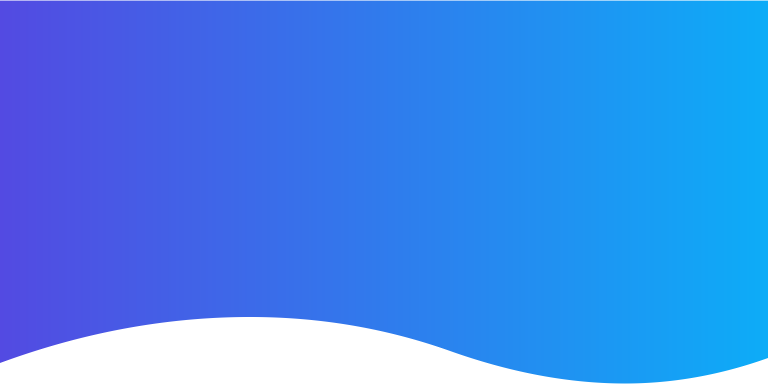
Give the GLSL for this background, as a WebGL 1 fragment shader.

```glsl
precision highp float;

uniform vec2 u_resolution;

const vec3 INDIGO = vec3(0.325, 0.29, 0.885);
const vec3 SKY = vec3(0.05, 0.675, 0.97);
const vec3 WHITE = vec3(1.0);

// Cubic through two knots, each given as (x, height, slope)
float hermite(float x, vec3 a, vec3 b) {
    float span = b.x - a.x;
    float t = clamp((x - a.x) / span, 0.0, 1.0);
    float s = 1.0 - t;
    float heights = a.y * s * s * (1.0 + 2.0 * t) + b.y * t * t * (3.0 - 2.0 * t);
    float slopes = span * t * s * (a.z * s - b.z * t);
    return heights + slopes;
}

// Wave height: a broad crest on the left, a shallow trough on the right
float waveHeight(float x) {
    vec3 leftEnd = vec3(0.0, 0.0547, 0.736);
    vec3 crest = vec3(0.3255, 0.1745, 0.0);
    vec3 bend = vec3(0.586, 0.086, -0.71);
    vec3 trough = vec3(0.814, 0.0013, 0.0);
    vec3 rightEnd = vec3(1.0, 0.0677, 0.714);

    if (x < crest.x) return hermite(x, leftEnd, crest);
    if (x < bend.x) return hermite(x, crest, bend);
    if (x < trough.x) return hermite(x, bend, trough);
    return hermite(x, trough, rightEnd);
}

// Smooth coverage of the area below an edge
float below(float y, float edge, float pixel) {
    return clamp((edge - y) / pixel + 0.5, 0.0, 1.0);
}

void main() {
    vec2 uv = gl_FragCoord.xy / u_resolution;
    float pixel = 1.0 / u_resolution.y;

    // Horizontal gradient
    vec3 color = mix(INDIGO, SKY, uv.x);

    // Thin pale rim along the top
    color = mix(WHITE, color, below(uv.y, 0.9985, pixel));

    // White wave along the bottom
    color = mix(color, WHITE, below(uv.y, waveHeight(uv.x), pixel));

    gl_FragColor = vec4(color, 1.0);
}
```
